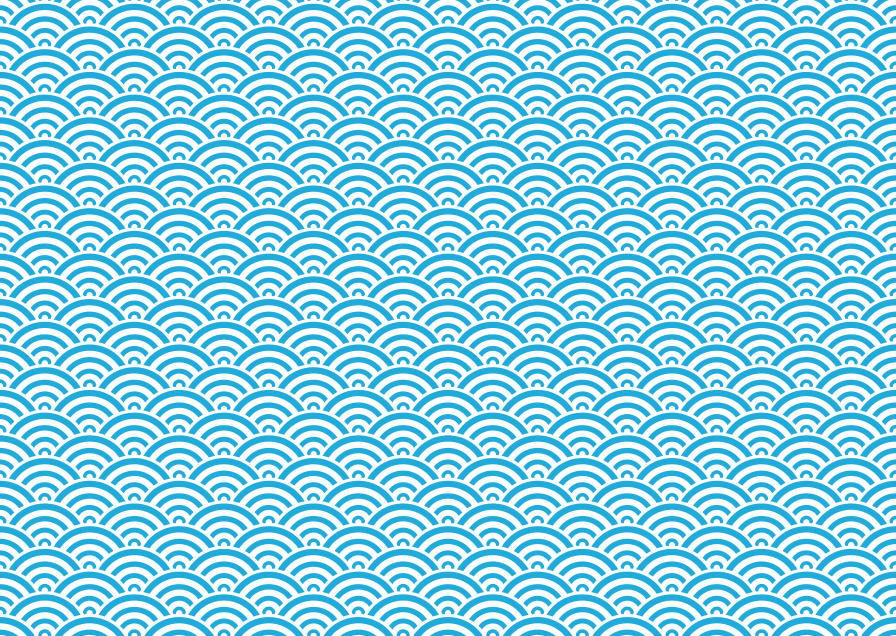
This pattern is drawn by a Shadertoy shader. Its source:

```glsl
const vec2 REPEATS = vec2(10.0, 14.0);
const vec3 PAPER = vec3(0.99, 1.0, 1.0);
const vec3 INK = vec3(0.13, 0.67, 0.86);

// Coverage of the disc of the given radius, one pixel soft
float disc(float dist, float radius, float px) {
    return clamp((radius - dist) / px + 0.5, 0.0, 1.0);
}

float ring(float dist, float inner, float outer, float px) {
    return disc(dist, outer, px) - disc(dist, inner, px);
}

// Concentric arcs of one scale of radius 1
vec3 scaleColor(float dist, float px) {
    float ink = ring(dist, 0.79, 0.93, px)
              + ring(dist, 0.53, 0.65, px)
              + ring(dist, 0.28, 0.39, px)
              + ring(dist, 0.07, 0.15, px);
    return mix(PAPER, INK, ink);
}

// Overlapping rows, painted from the back (upper) to the front (lower)
vec3 waveScales(vec2 p, float rowStep, float px) {
    vec3 color = PAPER;
    float baseRow = floor(p.y / rowStep);
    for (int i = 2; i >= -2; i--) {
        float row = baseRow + float(i);
        // Every second row shifts by half a scale
        vec2 local = vec2(mod(p.x + row, 2.0) - 1.0, p.y - row * rowStep);
        float dist = length(local);
        color = mix(color, scaleColor(dist, px), disc(dist, 1.0, px));
    }
    return color;
}

void mainImage(out vec4 fragColor, in vec2 fragCoord) {
    // One unit is the radius of a scale
    float px = 2.0 * REPEATS.x / iResolution.x;
    float rowStep = 0.5 * iResolution.y * px / REPEATS.y;
    fragColor = vec4(waveScales(fragCoord * px, rowStep, px), 1.0);
}
```
